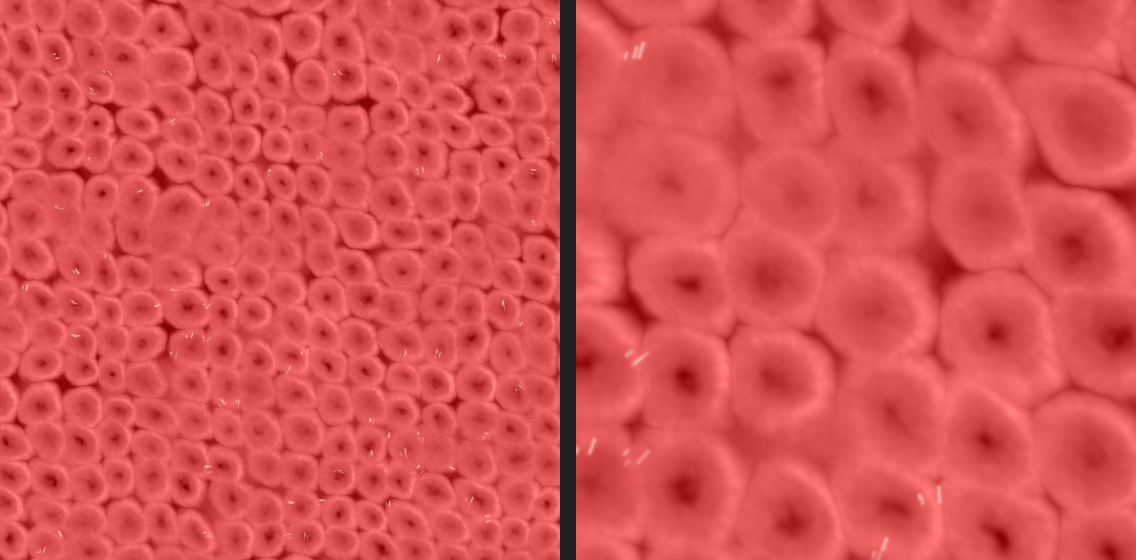
Left, the full canvas; right, a detail of the centre.
Reproduce this texture procedurally as a Shadertoy shader.

```glsl
// Draws a coral-red skin of packed round cells with dark cores, pale rims and pits between them.
#define CELLS 15.6        // cells across the canvas
#define JITTER 0.30       // scatter of the cell centres
#define BASE_COLOR vec3(0.862, 0.322, 0.325)
#define GLINT_COLOR vec3(1.0, 0.74, 0.70)
#define RIM_LIGHT 0.100   // brightness of the cell rims
#define CORE_DARK 0.185   // depth of the dark cores
#define PIT_DARK 0.26     // depth of the pits between cells
#define GRAIN 0.040       // fine surface mottling
#define GLINT_GRID 34.0   // glint sites across the canvas
#define GLINT_SHARE 0.055 // share of sites that carry glints

vec2 hash2(vec2 p) {
    vec3 q = fract(vec3(p.xyx) * vec3(0.1031, 0.1030, 0.0973));
    q += dot(q, q.yzx + 33.33);
    return fract((q.xx + q.yz) * q.zy);
}

// Gradient noise, about -0.6 to 0.6
float gradientNoise(vec2 p) {
    vec2 i = floor(p), f = fract(p);
    vec2 u = f * f * f * (f * (f * 6.0 - 15.0) + 10.0);
    vec2 corner = vec2(0.0, 1.0);
    float a = dot(hash2(i) * 2.0 - 1.0, f);
    float b = dot(hash2(i + corner.yx) * 2.0 - 1.0, f - corner.yx);
    float c = dot(hash2(i + corner.xy) * 2.0 - 1.0, f - corner.xy);
    float d = dot(hash2(i + corner.yy) * 2.0 - 1.0, f - corner.yy);
    return mix(mix(a, b, u.x), mix(c, d, u.x), u.y);
}

vec2 noise2(vec2 p) {
    return vec2(gradientNoise(p), gradientNoise(p + 71.7));
}

// Nearest and second nearest centre distances, with the offset and id of the nearest
void findCell(vec2 q, out float near, out float second, out vec2 offset, out vec2 id) {
    near = second = 9.0;
    vec2 home = floor(q);
    for (int y = -1; y <= 1; y++)
    for (int x = -1; x <= 1; x++) {
        vec2 site = home + vec2(x, y);
        vec2 rnd = hash2(site + 40.0);
        vec2 toPoint = q - site - 0.5 - JITTER * (rnd - 0.5);
        float dist = length(toPoint) * mix(0.92, 1.10, fract(rnd.x * 7.0 + rnd.y * 5.0));
        if (dist < near) {
            second = near;
            near = dist;
            offset = toPoint;
            id = site;
        } else second = min(second, dist);
    }
}

// Small bundles of short bright ticks
float glints(vec2 p) {
    vec2 g = p * GLINT_GRID, site = floor(g);
    vec2 rnd = hash2(site + 211.0);
    if (rnd.x > GLINT_SHARE) return 0.0;
    float angle = 6.2832 * rnd.y, light = 0.0;
    vec2 along = vec2(cos(angle), sin(angle));
    for (int k = 0; k < 3; k++) {
        vec2 r = hash2(site * 3.0 + float(k) * 17.0 + 5.0);
        vec2 d = fract(g) - 0.5 - (r - 0.5) * 0.42;
        float len = mix(0.02, 0.15, r.x);
        float across = dot(d, vec2(-along.y, along.x));
        float beyond = max(abs(dot(d, along)) - len, 0.0);
        light += mix(0.35, 0.95, r.y) * exp(-(across * across + beyond * beyond) / 0.0022);
    }
    return min(light, 1.0);
}

void mainImage(out vec4 fragColor, in vec2 fragCoord) {
    vec2 p = fragCoord / iResolution.y;

    // Slightly sheared lattice, bent at large and small scale
    vec2 q = CELLS * vec2(p.x + 0.06 * p.y, p.y + 0.12 * p.x) + 20.0;
    vec2 flow = q;
    q += 0.55 * noise2(flow * 0.32) + 0.16 * noise2(flow * 1.7) + 0.045 * noise2(flow * 6.0);

    float near, second;
    vec2 offset, id;
    findCell(q, near, second, offset, id);
    vec2 rnd = hash2(id + 90.0);
    vec2 radial = offset / max(length(offset), 0.001);

    // Filmed-over patches lose relief
    float relief = mix(0.45, 1.12, smoothstep(-0.38, 0.08, gradientNoise(flow * 0.42 + 9.0)));

    // Shallow bowl and ragged core
    float tone = mix(-0.050, 0.012, smoothstep(0.06, 0.44, near));
    float ragged = 1.0 + 1.1 * gradientNoise(flow * 7.0 + 31.0);
    float coreSize = mix(0.10, 0.17, rnd.y);
    tone -= CORE_DARK * mix(0.20, 1.15, rnd.x) * ragged * exp(-near * near / (coreSize * coreSize));

    // Rim, lit on its right side and broken by radial fibres
    float ring = (near - 0.45) / 0.085;
    float side = 0.5 + 0.5 * dot(radial, vec2(0.96, 0.28));
    side = mix(0.5, side, smoothstep(0.0, 0.16, second - near));
    float fibres = 1.0 + 0.7 * gradientNoise(radial * 5.0 + id * 17.0);
    float patchy = 1.0 + 1.3 * gradientNoise(flow * 1.6 + 55.0);
    tone += RIM_LIGHT * mix(0.15, 0.95, side) * fibres * patchy * exp(-ring * ring);

    // Pits where several cells meet
    float pitDepth = clamp(0.75 + 1.5 * gradientNoise(flow * 0.9 + 13.0), 0.15, 1.15);
    tone -= PIT_DARK * pitDepth * smoothstep(0.53, 0.71, near);

    // Mottling and broad unevenness
    tone *= relief;
    tone += GRAIN * (gradientNoise(flow * 4.5 + 3.0) + 0.7 * gradientNoise(flow * 11.0));
    tone += 0.045 * gradientNoise(flow * 0.5 + 77.0);

    vec3 color = max(BASE_COLOR + tone, vec3(0.02));
    color = mix(color, GLINT_COLOR, 0.85 * glints(p));
    fragColor = vec4(color, 1.0);
}
```
